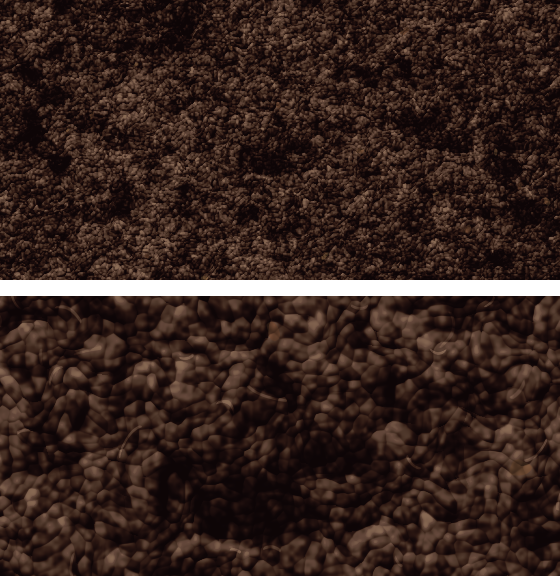
Top, the full canvas; bottom, a detail of the centre.
Give the GLSL for this texture, as a WebGL 2 fragment shader.

```glsl
#version 300 es
precision highp float;

uniform vec2 u_resolution;
out vec4 fragColor;

const vec2 LIGHT = vec2(-0.4, 0.917);

vec3 hash3(vec2 cell) {
    vec3 h = fract(cell.xyx * vec3(0.1031, 0.1030, 0.0973));
    h += dot(h, h.yxz + 33.33);
    return fract((h.xxy + h.yzz) * h.zyx);
}

mat2 rotation(float angle) {
    float c = cos(angle), s = sin(angle);
    return mat2(c, s, -s, c);
}

// Value noise in 0..1
float noise(vec2 p) {
    vec2 cell = floor(p), f = fract(p);
    f = f * f * (3.0 - 2.0 * f);
    float low = mix(hash3(cell).x, hash3(cell + vec2(1, 0)).x, f.x);
    float high = mix(hash3(cell + vec2(0, 1)).x, hash3(cell + vec2(1, 1)).x, f.x);
    return mix(low, high, f.y);
}

// Soft-edged lumps lit from above, centred near zero
float crumbs(vec2 p) {
    vec2 cell = floor(p);
    float total = 0.0, shade = 0.0;
    for (int y = -1; y <= 1; y++) {
        for (int x = -1; x <= 1; x++) {
            vec2 site = cell + vec2(x, y);
            vec3 rnd = hash3(site);
            vec2 offset = p - site - rnd.xy;
            float weight = exp(-16.0 * dot(offset, offset)) + 1e-6;
            float relief = dot(offset, LIGHT) + 0.4 - length(offset);
            shade += weight * (relief + 1.2 * (rnd.z - 0.5));
            total += weight;
        }
    }
    return shade / total;
}

// Short bent strands in random directions
float fibres(vec2 p, float size, float chance, float pixel) {
    vec2 cell = floor(p / size);
    float cover = 0.0;
    for (int y = -1; y <= 1; y++) {
        for (int x = -1; x <= 1; x++) {
            vec2 site = cell + vec2(x, y);
            vec3 rnd = hash3(site + 71.0);
            vec3 form = hash3(site + 137.0);
            vec2 q = rotation(6.2832 * rnd.z) * (p - (site + rnd.xy) * size);
            float halfLength = size * mix(0.1, 0.45, form.x * form.x);
            q.y += (form.y - 0.5) * 0.9 * q.x * q.x / halfLength;
            q.x -= clamp(q.x, -halfLength, halfLength);
            float edge = smoothstep(0.0014 + pixel, 0.0014 - 0.5 * pixel, length(q));
            cover = max(cover, edge * step(form.z, chance) * mix(0.45, 1.0, rnd.x));
        }
    }
    return cover;
}

// Ragged flakes of bark: coverage and tint
vec2 flakes(vec2 p, float size, float chance, float pixel) {
    vec2 cell = floor(p / size);
    vec2 flake = vec2(0.0);
    for (int y = -1; y <= 1; y++) {
        for (int x = -1; x <= 1; x++) {
            vec2 site = cell + vec2(x, y);
            vec3 rnd = hash3(site + 211.0);
            vec3 form = hash3(site + 307.0);
            vec2 q = rotation(3.1416 * rnd.z) * (p - (site + rnd.xy) * size);
            float radius = mix(0.009, 0.021, form.x * form.x);
            q.y *= mix(1.2, 2.4, form.y);
            float ragged = radius * (0.6 + 0.8 * noise(p * 95.0));
            float cover = smoothstep(pixel, -pixel, length(q) - ragged);
            cover *= step(form.z, chance);
            if (cover > flake.x) flake = vec2(cover, rnd.x);
        }
    }
    return flake;
}

// Tone 0..1 to colour, stops spaced by area share
vec3 soilColour(float tone) {
    vec3 c = mix(vec3(0.05, 0.02, 0.025), vec3(0.09, 0.04, 0.04), smoothstep(0.0, 0.14, tone));
    c = mix(c, vec3(0.17, 0.09, 0.07), clamp((tone - 0.14) / 0.28, 0.0, 1.0));
    c = mix(c, vec3(0.24, 0.15, 0.11), clamp((tone - 0.42) / 0.245, 0.0, 1.0));
    c = mix(c, vec3(0.31, 0.22, 0.17), clamp((tone - 0.665) / 0.18, 0.0, 1.0));
    c = mix(c, vec3(0.39, 0.28, 0.23), clamp((tone - 0.845) / 0.11, 0.0, 1.0));
    return mix(c, vec3(0.55, 0.43, 0.34), clamp((tone - 0.955) / 0.045, 0.0, 1.0));
}

void main() {
    float pixel = 1.0 / u_resolution.y;
    vec2 p = gl_FragCoord.xy * pixel + 3.0;
    vec2 bent = p + 0.02 * vec2(noise(p * 24.0), noise(p * 24.0 + 57.0));

    // Relief from broad mounds down to single grains
    float grain = 1.5 * crumbs(bent * 75.0) + 1.9 * (noise(p * 150.0) - 0.5);
    float level = grain + 1.1 * crumbs(bent * 34.0 + 19.0) + 0.85 * crumbs(bent * 13.0 + 41.0);
    level += 1.2 * (noise(p * 3.5) - 0.5) + 0.05;

    // Deep shaded gaps
    level -= 1.5 * smoothstep(0.68, 0.88, noise(bent * vec2(9.0, 12.0) + 83.0));

    // Plant debris
    level += 1.5 * fibres(bent, 0.06, 0.35, pixel);
    float tone = 1.0 / (1.0 + exp(-1.7 * level));
    vec3 colour = soilColour(tone);
    vec2 flake = flakes(p, 0.22, 0.32, pixel);
    vec3 bark = mix(vec3(0.36, 0.22, 0.15), vec3(0.47, 0.34, 0.22), flake.y);
    colour = mix(colour, bark * (0.85 + 0.22 * clamp(grain, -1.5, 1.5)), 0.8 * flake.x);

    fragColor = vec4(colour, 1.0);
}
```
